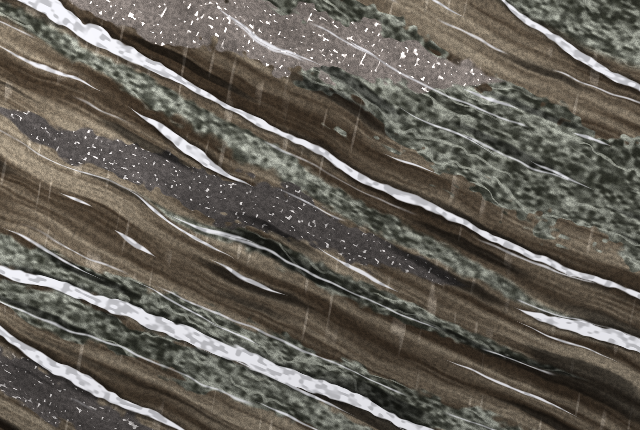
Give the GLSL for this texture, as a WebGL 2 fragment shader.

```glsl
#version 300 es
precision highp float;
// Polished banded stone: brown laminae, speckled green layers and charcoal
// lenses run diagonally, cut by ragged white veins. Everything is drawn in a
// rotated, gently warped frame (x along the layers, y across them).

#define LAYER_ANGLE 0.47
#define FOLD 0.075
#define RIPPLE 0.022
#define STREAKS 34
#define LONG_VEINS 9
#define GRAIN 0.24
#define VEIN_WHITE vec3(0.88, 0.88, 0.90)
#define BROWN_DARK vec3(0.19, 0.155, 0.12)
#define BROWN_PALE vec3(0.50, 0.46, 0.40)
#define GREEN_DARK vec3(0.15, 0.155, 0.13)
#define GREEN_PALE vec3(0.60, 0.61, 0.57)
#define CHARCOAL vec3(0.27, 0.255, 0.25)

uniform vec2 u_resolution;
out vec4 fragColor;

float hash(vec2 p) {
  vec3 a = fract(p.xyx * vec3(0.1031, 0.1030, 0.0973));
  a += dot(a, a.yzx + 33.33);
  return fract((a.x + a.y) * a.z);
}

float noise(vec2 p) {
  vec2 i = floor(p), f = fract(p);
  f = f * f * (3.0 - 2.0 * f);
  return mix(mix(hash(i), hash(i + vec2(1, 0)), f.x),
             mix(hash(i + vec2(0, 1)), hash(i + vec2(1, 1)), f.x), f.y);
}

float fbm(vec2 p) {
  float sum = 0.0, amp = 0.533;
  for (int i = 0; i < 4; i++) {
    sum += amp * noise(p);
    p = p * 2.03 + 17.3;
    amp *= 0.5;
  }
  return sum;
}

// Tapered sliver: 1 inside, 0 outside, with a ragged outline
float lens(vec2 q, vec2 center, vec2 halfSize, float tilt, float soft) {
  vec2 d = q - center;
  d.y -= tilt * d.x;
  float u = d.x / halfSize.x;
  float ragged = 0.35 + 0.8 * noise(q * vec2(16.0, 34.0) + center * 37.0)
               + 0.5 * noise(q * vec2(55.0, 90.0));
  float w = halfSize.y * (1.0 - u * u) * ragged;
  return smoothstep(-soft, soft, w - abs(d.y));
}

// White veins, large ones first; grow widens them for the dark rims
float mainVeins(vec2 q, float grow, float soft) {
  float v = lens(q, vec2(0.45, 0.932), vec2(1.4, 0.0075 + grow), 0.015, soft);
  v = max(v, lens(q, vec2(-0.40, 0.935), vec2(0.55, 0.018 + grow), -0.01, soft));
  v = max(v, lens(q, vec2(0.36, 0.394), vec2(0.75, 0.017 + grow), 0.08, soft));
  v = max(v, lens(q, vec2(0.08, 0.195), vec2(0.36, 0.011 + grow), -0.06, soft));
  v = max(v, lens(q, vec2(1.17, 0.828), vec2(0.22, 0.016 + grow), 0.04, soft));
  v = max(v, lens(q, vec2(0.10, 0.803), vec2(0.16, 0.009 + grow), -0.10, soft));
  return max(v, lens(q, vec2(0.85, 1.385), vec2(0.34, 0.009 + grow), -0.14, soft));
}

void main() {
  vec2 p = gl_FragCoord.xy / u_resolution.y;
  float px = 1.0 / u_resolution.y;
  float c = cos(LAYER_ANGLE), s = sin(LAYER_ANGLE);
  vec2 q = vec2(c * p.x - s * p.y, s * p.x + c * p.y);

  // Folding of the layers
  q.y += FOLD * (fbm(q * vec2(1.4, 2.4) + 5.0) - 0.5);
  q.y += RIPPLE * (noise(q * vec2(6.0, 9.0)) - 0.5);
  q.y += 0.25 * RIPPLE * (noise(q * vec2(24.0, 34.0)) - 0.5);

  float grain = noise(q * vec2(150.0, 210.0)) * 0.6 + hash(floor(p * 420.0)) * 0.4;
  float flecks = noise(q * vec2(75.0, 140.0));

  // Brown laminae with faint cross scratches
  float strata = 0.45 * noise(q * vec2(1.8, 24.0)) + 0.33 * noise(q * vec2(3.0, 66.0))
               + 0.22 * noise(q * vec2(7.0, 165.0));
  vec3 brown = mix(BROWN_DARK, BROWN_PALE, smoothstep(0.2, 0.82, strata));
  float scratch = noise(vec2(q.x * 75.0 + q.y * 22.0, q.y * 11.0));
  brown += 0.13 * smoothstep(0.80, 0.95, scratch);

  // Green speckled layers with pale wavy threads
  float cloud = fbm(q * vec2(5.0, 22.0) + 9.0);
  float tone = 0.45 * cloud + 0.4 * flecks + 0.2 * strata;
  vec3 green = mix(GREEN_DARK, GREEN_PALE, smoothstep(0.28, 0.85, tone));
  float wave = q.y * 25.0 + 1.7 * noise(q * vec2(8.0, 18.0)) + 0.4 * noise(q * 50.0);
  float thread = 1.0 - smoothstep(0.04, 0.13, abs(fract(wave) - 0.5));
  green = mix(green, GREEN_PALE, 0.7 * thread * smoothstep(0.35, 0.65, noise(q * vec2(7.0, 25.0))));

  // Charcoal with bright specks
  vec3 coal = CHARCOAL * (0.7 + 0.6 * cloud);
  coal += 0.45 * smoothstep(0.78, 0.95, noise(q * vec2(130.0, 180.0)));

  // Arrangement of the layers
  float greenPart = lens(q, vec2(0.75, 1.14), vec2(1.1, 0.13), -0.06, 0.008);
  greenPart = max(greenPart, lens(q, vec2(0.55, 0.455), vec2(1.1, 0.045), 0.09, 0.006));
  greenPart = max(greenPart, lens(q, vec2(0.60, 0.675), vec2(0.55, 0.027), 0.06, 0.006));
  greenPart = max(greenPart, lens(q, vec2(0.25, 0.325), vec2(0.75, 0.045), 0.05, 0.006));
  greenPart = max(greenPart, lens(q, vec2(0.25, 0.865), vec2(0.9, 0.030), -0.03, 0.008));
  greenPart = max(greenPart, smoothstep(1.40, 1.43, q.y));
  float coalPart = lens(q, vec2(0.22, 0.735), vec2(0.60, 0.060), 0.13, 0.005);
  coalPart = max(coalPart, lens(q, vec2(0.08, 0.13), vec2(0.45, 0.045), 0.0, 0.006));
  float greyPart = lens(q, vec2(0.18, 1.12), vec2(0.50, 0.070), 0.30, 0.004);
  vec3 col = mix(brown, green, greenPart);
  col = mix(col, coal, coalPart);
  col = mix(col, coal * 1.25 + vec3(0.09, 0.08, 0.07), greyPart);

  // Dark seams and grain
  float seam = smoothstep(0.66, 0.84, noise(q * vec2(2.6, 38.0) + 40.0));
  col *= 1.0 - 0.5 * seam * (1.0 - greyPart);
  col *= 1.0 - 0.4 * mainVeins(q, 0.009, 0.006);
  col *= 1.0 + 2.0 * GRAIN * (grain - 0.5);

  // Veins, scattered streaks and long broken threads
  float vein = mainVeins(q, 0.0, px);
  for (int i = 0; i < STREAKS; i++) {
    float k = float(i) * 7.0 + 3.0;
    vec2 at = vec2(mix(-0.4, 1.3, hash(vec2(k, 1.0))), mix(0.08, 1.5, hash(vec2(k, 2.0))));
    vec2 size = vec2(mix(0.03, 0.15, hash(vec2(k, 3.0))), mix(0.0015, 0.0045, hash(vec2(k, 4.0))));
    vein = max(vein, 0.85 * lens(q, at, size, 0.16 * (hash(vec2(k, 5.0)) - 0.5), px));
  }
  for (int i = 0; i < LONG_VEINS; i++) {
    float k = float(i), y = 0.15 + 0.145 * (k + 0.7 * hash(vec2(k, 8.0)));
    float broken = smoothstep(0.4, 0.65, noise(vec2(q.x * 7.0, k * 9.0)));
    vein = max(vein, 0.6 * broken * lens(q, vec2(0.45, y), vec2(1.3, 0.002), 0.05, px));
  }
  vec3 white = VEIN_WHITE * (0.80 + 0.22 * smoothstep(0.2, 0.6, flecks));
  col = mix(col, white, vein);

  // Soft sheen, brighter above and at the left edge
  float sheen = 0.92 + 0.26 * p.y + 0.25 * exp(-5.0 * dot(p - vec2(0.0, 0.62), p - vec2(0.0, 0.62)));
  fragColor = vec4(clamp(mix(col * sheen, white, vein * 0.7), 0.0, 1.0), 1.0);
}
```
